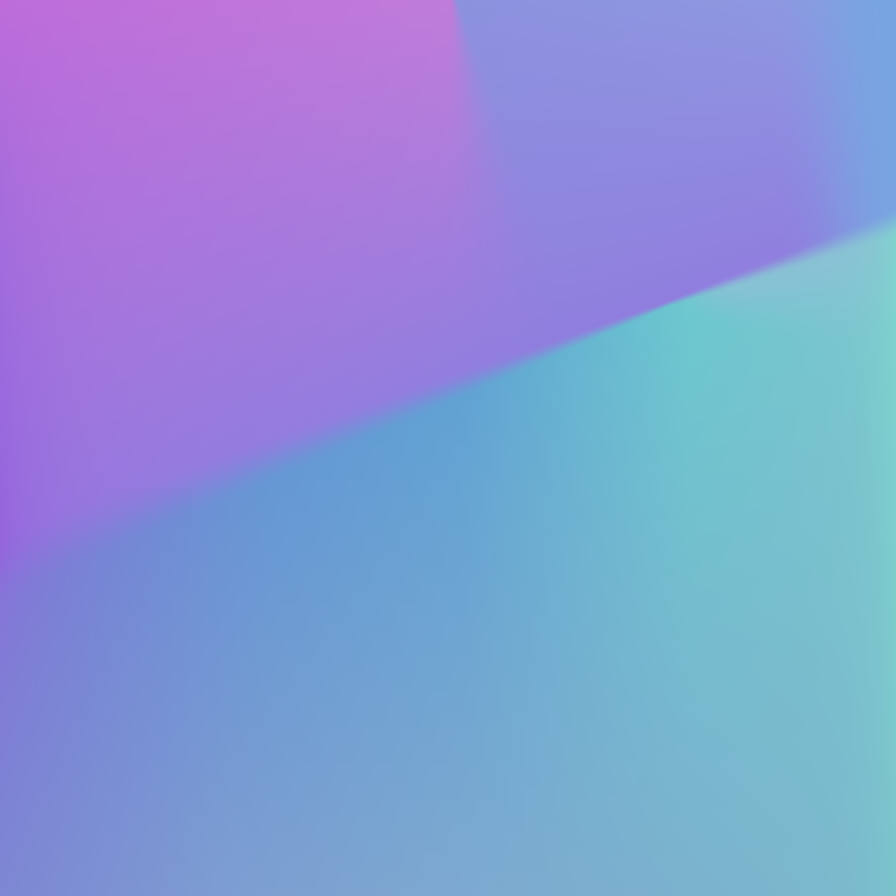
Reproduce this background procedurally as a WebGL 1 fragment shader.

```glsl
precision highp float;

uniform vec2 u_resolution;

#define EDGE_START 0.3815
#define EDGE_SLOPE 0.376
#define EDGE_FOCUS 0.745
#define EDGE_SHARP 0.004
#define EDGE_SPREAD 0.055
#define SEAM_X 0.503
#define SEAM_SPREAD 0.42
#define SIDE_GLOW 0.05

const vec3 ORCHID = vec3(0.745, 0.424, 0.855);
const vec3 PINK = vec3(0.753, 0.486, 0.855);
const vec3 VIOLET = vec3(0.588, 0.475, 0.871);
const vec3 DEEP_VIOLET = vec3(0.588, 0.39, 0.865);
const vec3 LAVENDER = vec3(0.565, 0.494, 0.871);
const vec3 PERIWINKLE = vec3(0.549, 0.569, 0.871);
const vec3 PALE_BLUE = vec3(0.561, 0.604, 0.886);
const vec3 SKY = vec3(0.471, 0.647, 0.882);
const vec3 INDIGO = vec3(0.50, 0.475, 0.838);
const vec3 BLUE = vec3(0.392, 0.592, 0.828);
const vec3 AZURE = vec3(0.376, 0.637, 0.828);
const vec3 TEAL = vec3(0.424, 0.785, 0.810);
const vec3 MIST = vec3(0.49, 0.78, 0.808);
const vec3 HAZE = vec3(0.555, 0.750, 0.838);
const vec3 MINT = vec3(0.49, 0.85, 0.80);
const vec3 SLATE = vec3(0.49, 0.53, 0.828);
const vec3 STEEL = vec3(0.49, 0.616, 0.822);
const vec3 FOG = vec3(0.49, 0.66, 0.815);
const vec3 SEA = vec3(0.48, 0.73, 0.80);

float ramp(float start, float end, float x) {
  return clamp((x - start) / (end - start), 0.0, 1.0);
}

// Two gradients that meet at a seam fanning out from the top edge
vec3 upperField(vec2 p, float edge) {
  float drop = clamp((1.0 - p.y) / (1.0 - edge), 0.0, 1.0);
  float leftX = ramp(0.0, SEAM_X, p.x);
  float rightX = ramp(SEAM_X, 1.0, p.x);

  vec3 left = mix(mix(ORCHID, PINK, leftX), mix(VIOLET, LAVENDER, leftX), drop);
  left = mix(left, DEEP_VIOLET, drop * exp(-p.x / SIDE_GLOW));

  vec3 right = mix(mix(PERIWINKLE, PALE_BLUE, rightX), LAVENDER, drop);
  float corner = smoothstep(0.86, 1.0, p.x + 0.06 * (p.y - 0.85));
  right = mix(right, SKY, corner);

  float spread = 0.008 + SEAM_SPREAD * (1.0 - p.y);
  float seam = smoothstep(-0.12 * spread, spread, p.x - SEAM_X);
  return mix(left, right, seam);
}

// Cool field fading from a saturated edge to a hazy base
vec3 lowerField(vec2 p, float edge) {
  float depth = max(edge - p.y, 0.0);

  vec3 top = mix(INDIGO, BLUE, ramp(0.0, 0.30, p.x));
  top = mix(top, AZURE, ramp(0.30, 0.52, p.x));
  top = mix(top, TEAL, ramp(0.52, 0.77, p.x));
  top = mix(top, MIST, ramp(0.77, 1.0, p.x));

  vec3 base = mix(SLATE, STEEL, ramp(0.0, 0.25, p.x));
  base = mix(base, FOG, ramp(0.25, 0.5, p.x));
  base = mix(base, SEA, ramp(0.5, 1.0, p.x));
  vec3 color = mix(top, base, clamp(depth / edge, 0.0, 1.0));

  // Pale wedge opening to the right of the focus
  float reach = max(p.x - EDGE_FOCUS, 0.0);
  float wedge = 1.0 - smoothstep(0.0, 0.65 * reach + 0.01, depth);
  color = mix(color, HAZE, 0.85 * wedge * smoothstep(0.0, 0.08, reach));

  // Side glows
  float mint = exp((p.x - 1.0) / (0.5 * SIDE_GLOW)) * mix(0.35, 0.9, p.y);
  color = mix(color, MINT, mint);
  float violet = exp(-p.x / SIDE_GLOW - depth / 0.10);
  return mix(color, DEEP_VIOLET, 0.45 * violet);
}

void main() {
  vec2 p = gl_FragCoord.xy / u_resolution;
  float edge = EDGE_START + EDGE_SLOPE * p.x;

  // The diagonal is crisp at its focus and softens away from it
  float softness = EDGE_SHARP + EDGE_SPREAD * abs(p.x - EDGE_FOCUS);
  float above = smoothstep(-1.3 * softness, 0.7 * softness, p.y - edge);

  vec3 color = mix(lowerField(p, edge), upperField(p, edge), above);
  gl_FragColor = vec4(color, 1.0);
}
```
